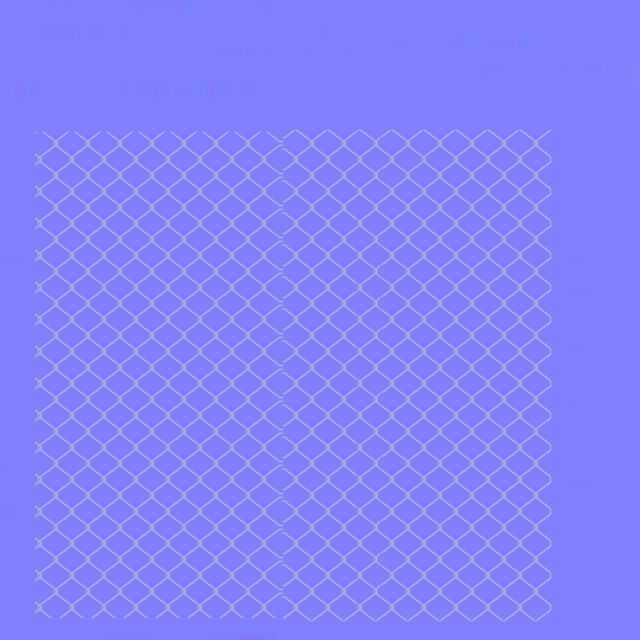
Give the GLSL for this texture map, as a WebGL 1 fragment shader.

```glsl
precision highp float;

uniform vec2 u_resolution;

#define HALF_CELL 0.025
#define LATTICE_ORIGIN vec2(0.01198, 0.00104)
#define WIRE_RADIUS 0.0011
#define WIRE_SLOPE 1.32
#define HOOK_REACH 0.57
#define SEAM_X 0.4415
#define SEAM_KNOT 17.0
#define FLAT_NORMAL vec3(0.5, 0.5, 1.0)
#define WIRE_COLOR vec3(0.71, 0.70, 0.89)
#define GRAIN 0.012

float hash(vec2 p) {
  vec3 q = fract(vec3(p.xyx) * 0.1031);
  q += dot(q, q.yzx + 33.33);
  return fract((q.x + q.y) * q.z);
}

float noise(vec2 p) {
  vec2 i = floor(p);
  vec2 f = fract(p);
  f = f * f * (3.0 - 2.0 * f);
  return mix(mix(hash(i), hash(i + vec2(1.0, 0.0)), f.x),
             mix(hash(i + vec2(0.0, 1.0)), hash(i + vec2(1.0, 1.0)), f.x), f.y);
}

// Antialiased rectangle from corner lo to corner hi
float boxMask(vec2 p, vec2 lo, vec2 hi, float px) {
  vec2 d = min(p - lo, hi - p);
  return smoothstep(-0.5 * px, 0.5 * px, min(d.x, d.y));
}

// Band of vertical smears, tilting the normal either way
vec3 smears(vec2 p, vec2 lo, vec2 hi, float seed, float px) {
  float strength = noise(vec2(p.x * 115.0, seed)) - 0.5;
  float patches = smoothstep(0.25, 0.75, noise(vec2(p.x * 22.0, seed + 7.0)));
  float hue = noise(vec2(p.x * 70.0, seed + 19.0));
  vec3 tilt = mix(vec3(-0.10, 0.05, -0.02), vec3(0.06, -0.07, -0.05), hue);
  return tilt * abs(strength) * patches * boxMask(p, lo, hi, 2.0 * px);
}

// Interlocked zigzag wires: x = coverage, y = signed side of the wire
vec2 chainLink(vec2 p, float px) {
  bool leftPanel = p.x < SEAM_X;
  // Holding x at the seam draws the wire ends as level stubs
  float x = leftPanel ? min(p.x, 0.4372) : max(p.x, 0.4445);
  vec2 g = (vec2(x, p.y) - LATTICE_ORIGIN) / HALF_CELL;
  float nearest = 1.0;
  float side = 0.0;
  for (int i = -1; i <= 1; i++) {
    float column = floor(g.x) + float(i);
    bool ownPanel = leftPanel ? column < SEAM_KNOT - 0.5 : column > SEAM_KNOT - 0.5;
    if (ownPanel) {
      float ramp = WIRE_SLOPE * (0.5 - abs(mod(g.y + column, 2.0) - 1.0));
      float bend = clamp(ramp, -HOOK_REACH, HOOK_REACH);
      float hook = smoothstep(HOOK_REACH - 0.06, HOOK_REACH + 0.02, abs(ramp));
      float scale = mix(inversesqrt(1.0 + WIRE_SLOPE * WIRE_SLOPE), 1.0, hook);
      float d = (g.x - column - 0.5 - bend) * scale * HALF_CELL;
      if (abs(d) < nearest) {
        nearest = abs(d);
        side = clamp(d / WIRE_RADIUS, -1.0, 1.0);
      }
    }
  }
  float cover = 1.0 - smoothstep(WIRE_RADIUS - 0.55 * px, WIRE_RADIUS + 0.55 * px, nearest);
  return vec2(cover, side);
}

void main() {
  vec2 p = gl_FragCoord.xy / u_resolution;
  float px = 1.0 / min(u_resolution.x, u_resolution.y);
  vec3 color = FLAT_NORMAL;

  // Smeared strips along the top and bottom
  color += smears(p, vec2(0.0, 0.982), vec2(0.42, 1.0), 3.0, px);
  color += smears(p, vec2(0.01, 0.935), vec2(0.56, 0.961), 11.0, px) * 0.7;
  color += smears(p, vec2(0.61, 0.923), vec2(0.945, 0.944), 23.0, px);
  color += smears(p, vec2(0.33, 0.909), vec2(0.55, 0.925), 31.0, px) * 0.7;
  color += smears(p, vec2(0.74, 0.881), vec2(0.94, 0.904), 43.0, px);
  color += smears(p, vec2(0.0, 0.846), vec2(0.425, 0.872), 53.0, px);
  color += smears(p, vec2(0.44, 0.821), vec2(0.90, 0.831), 61.0, px) * 0.7;
  color += smears(p, vec2(0.0, 0.0), vec2(0.43, 0.008), 71.0, px) * 1.8;

  // Lilac wedge on the right edge
  float wedge = abs(p.x - 1.0) + abs(p.y - 0.881) - 0.024;
  color += vec3(0.035, 0.0, -0.02) * (1.0 - smoothstep(-px, px, wedge));

  // Faint level scratches in the side margins
  float margin = 1.0 - boxMask(p, vec2(0.05, -1.0), vec2(0.885, 2.0), 0.02);
  margin *= 1.0 - smoothstep(0.6, 0.8, p.y);
  color.g += 0.016 * margin * (noise(vec2(p.x * 8.0, p.y * 260.0)) - 0.5);

  // Wire mesh, trimmed separately for each panel
  float leftMask = boxMask(p, vec2(0.0547, 0.0339), vec2(SEAM_X, 0.7943), px);
  float rightMask = boxMask(p, vec2(SEAM_X, 0.030), vec2(0.8613, 0.7975), px);
  float panels = leftMask + rightMask;
  color.rg += GRAIN * panels * (noise(vec2(p.x + p.y, (p.y - p.x) * 0.5) * 230.0) - 0.5);

  // Two hairline breaks in the right panel
  float hairline = min(abs(p.x - 0.558), abs(p.x - 0.595));
  float broken = (1.0 - smoothstep(0.0005, 0.002, hairline)) * step(0.4, hash(floor(p.yy * 40.0)));

  vec2 wire = chainLink(p, px);
  vec3 wireColor = WIRE_COLOR + wire.y * vec3(0.03, -0.05, 0.0);
  color = mix(color, wireColor, wire.x * panels * (1.0 - 0.6 * broken));
  gl_FragColor = vec4(color, 1.0);
}
```
